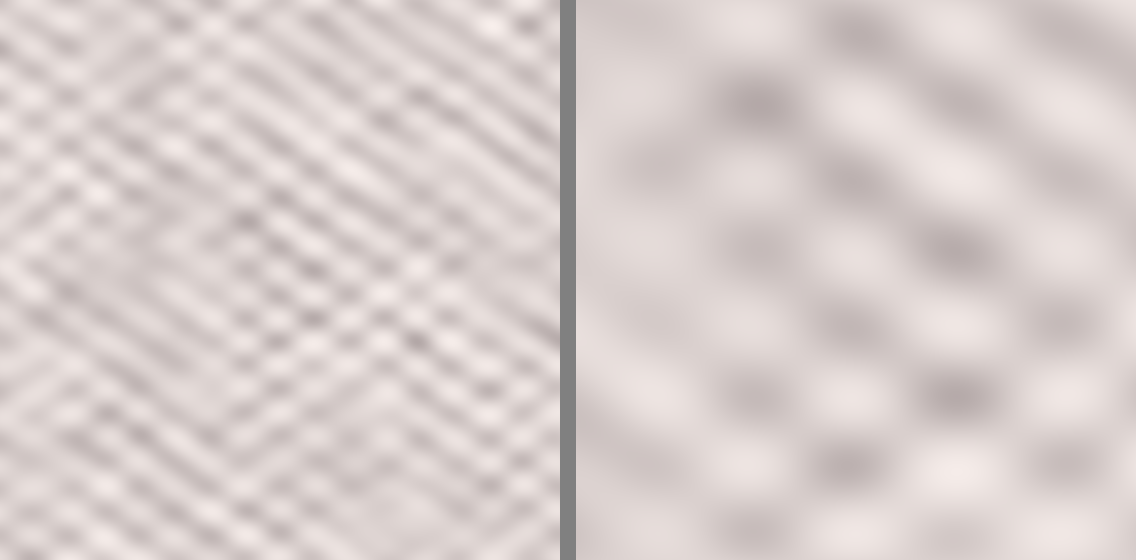
Left, the full canvas; right, a detail of the centre.
Write a three.js fragment shader that draws this pattern.

```glsl
#define REPEATS vec2(8.0, 11.5)
#define TWILL_DEPTH 0.72
#define CROSS_DEPTH 0.46
#define SLUB_DEPTH 0.85
#define SLUB_CELLS vec2(14.0, 18.0)
#define TENSION_CELLS vec2(7.0, 9.0)
#define DRIFT 0.35
#define CLOTH_COLOR vec3(0.855, 0.816, 0.808)
#define RELIEF_COLOR vec3(0.056, 0.058, 0.056)

const float TAU = 6.2831853;

varying vec2 vUv;

vec3 hash3(vec2 cell) {
  vec3 p = fract(vec3(cell.xyx) * vec3(0.1031, 0.1030, 0.0973));
  p += dot(p, p.yxz + 33.33);
  return fract((p.xxy + p.yxx) * p.zyx);
}

// Cellular noise: one soft raised or sunken spot per cell
float softSpots(vec2 p) {
  vec2 home = floor(p);
  float sum = 0.0;
  for (int j = -1; j <= 1; j++) {
    for (int i = -1; i <= 1; i++) {
      vec2 cell = home + vec2(float(i), float(j));
      vec3 rnd = hash3(cell + 17.0);
      vec2 offset = p - cell - 0.2 - 0.6 * rnd.xy;
      sum += (2.0 * rnd.z - 1.0) * exp(-3.0 * dot(offset, offset));
    }
  }
  return sum;
}

// Layered sines: slow bending of the threads, in radians
vec2 threadDrift(vec2 p) {
  vec2 bend = sin(p.yx * vec2(9.0, 11.0) + p * 5.0 + vec2(0.7, 2.4));
  bend += 0.6 * sin(p * vec2(17.0, 14.0) - p.yx * 8.0 + vec2(3.1, 1.2));
  return DRIFT * bend;
}

// Two crossing diagonals make a staggered grid of stitches
float weaveHeight(vec2 p) {
  vec2 grid = TAU * REPEATS * p;
  vec2 phase = vec2(grid.x + grid.y, grid.x - grid.y) + threadDrift(p);
  float twillTension = 1.0 + 0.9 * softSpots(TENSION_CELLS * p + 40.0);
  float crossTension = 1.0 + 1.3 * softSpots(TENSION_CELLS * p + 80.0);
  return TWILL_DEPTH * twillTension * cos(phase.x)
       + CROSS_DEPTH * crossTension * cos(phase.y)
       + SLUB_DEPTH * softSpots(SLUB_CELLS * p);
}

void main() {
  float height = weaveHeight(vUv);
  // Crests flatten while hollows deepen
  float relief = height - 0.06 * height * height;
  gl_FragColor = vec4(CLOTH_COLOR + RELIEF_COLOR * relief, 1.0);
}
```
